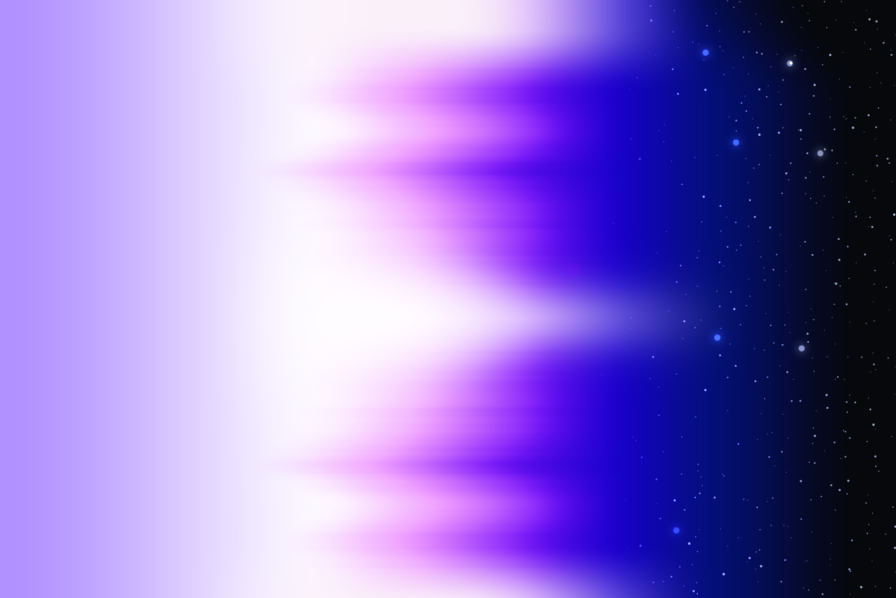
Write a WebGL 1 fragment shader that draws this background.

```glsl
precision highp float;
// Lavender light streaking through violet and blue into a starry night sky.

uniform vec2 u_resolution;

const vec3 LAVENDER = vec3(0.69, 0.56, 1.00);
const vec3 WHITE    = vec3(1.00, 0.99, 1.00);
const vec3 PINK     = vec3(0.93, 0.58, 1.00);
const vec3 VIOLET   = vec3(0.46, 0.06, 0.98);
const vec3 BLUE     = vec3(0.09, 0.00, 0.80);
const vec3 NAVY     = vec3(0.01, 0.06, 0.48);
const vec3 NIGHT    = vec3(0.025, 0.03, 0.045);
const vec3 RIM_HAZE = vec3(0.98, 0.94, 0.98);
const vec3 STARLIGHT = vec3(0.82, 0.88, 1.00);
const vec3 BLUE_STAR = vec3(0.30, 0.45, 1.00);

const float AXIS_Y = 0.468;        // height of the mirror axis
const float STRONG_BAND = 0.244;   // distances of the vivid bands from the axis
const float OUTER_BAND = 0.372;
const float STREAK_AMOUNT = 0.016;
const float STAR_CELL = 0.036;
const vec2 LONE_STAR = vec2(1.131, 0.113);
const vec2 VIOLET_ORB = vec2(0.957, 0.549);

float hash(vec2 p) {
  return fract(sin(dot(p, vec2(127.1, 311.7))) * 43758.5453);
}

float lineNoise(float y) {
  float i = floor(y);
  float f = fract(y);
  return mix(hash(vec2(i, 3.0)), hash(vec2(i + 1.0, 3.0)), f * f * (3.0 - 2.0 * f));
}

float bump(float x, float width) {
  return exp(-x * x / (width * width));
}

// Horizontal colour ramp, pulled sideways row by row
vec3 streakedSky(vec2 uv) {
  float d = abs(uv.y - AXIS_Y);
  float streaks = lineNoise(d * 70.0) * 0.6 + lineNoise(d * 190.0) * 0.4 - 0.5;
  float pull = 0.045 * bump(d - STRONG_BAND, 0.032)
             + 0.022 * bump(d - OUTER_BAND, 0.028)
             - 0.022 * bump(d - 0.315, 0.035)
             + STREAK_AMOUNT * streaks;
  float x = uv.x + pull * (1.0 - smoothstep(0.52, 0.72, uv.x));

  vec3 paleRamp = mix(LAVENDER, WHITE, smoothstep(-0.02, 0.40, uv.x));
  vec3 col = mix(paleRamp, PINK, smoothstep(0.32, 0.51, x));
  col = mix(col, VIOLET, smoothstep(0.45, 0.64, x));
  col = mix(col, BLUE, smoothstep(0.57, 0.71, x));
  col = mix(col, NAVY, smoothstep(0.67, 0.81, uv.x));

  // Pale glow along the axis, narrowing to the right
  float width = mix(0.15, 0.058, smoothstep(0.38, 0.62, uv.x));
  float beam = bump(d, width) * (1.0 - smoothstep(0.42, 0.85, uv.x));
  col = mix(col, mix(paleRamp, WHITE, smoothstep(0.22, 0.42, uv.x)), beam);

  // Pale haze along the upper and lower rims
  float rim = smoothstep(0.375, 0.49, d) * (1.0 - smoothstep(0.50, 0.80, uv.x));
  col = mix(col, mix(paleRamp, RIM_HAZE, smoothstep(0.20, 0.45, uv.x)), rim);

  // Darkness closes in from the right, earlier at the top
  float x0 = uv.x + 0.06 * smoothstep(0.82, 1.02, uv.y);
  return mix(col, NIGHT, smoothstep(0.77, 0.97, x0));
}

float disc(vec2 offset, float radius, float px) {
  return 1.0 - smoothstep(max(radius - px, 0.0), radius + px, length(offset));
}

// One jittered star per grid cell, kept where the hash falls below the density
vec3 starLayer(vec2 p, float cell, float density, float seed, float px) {
  vec2 id = floor(p / cell);
  vec2 key = id + seed;
  vec2 jitter = vec2(hash(key + 1.7), hash(key + 5.3));
  vec2 center = (id + 0.15 + 0.7 * jitter) * cell;
  float shine = hash(key + 9.1);
  float radius = mix(0.0006, 0.0020, shine * shine * shine);
  float kept = step(hash(key), density) * smoothstep(0.0, 0.5, density);
  vec3 tint = mix(BLUE_STAR, STARLIGHT, 0.4 + 0.6 * shine);
  return tint * kept * disc(p - center, radius, px) * (0.2 + 0.6 * shine * shine);
}

vec3 glowStar(vec2 offset, vec3 tint, float px) {
  float light = 0.65 * disc(offset, 0.005, px) + 0.18 * bump(length(offset), 0.011);
  return tint * light;
}

void main() {
  vec2 uv = gl_FragCoord.xy / u_resolution;
  vec2 p = gl_FragCoord.xy / u_resolution.y;
  float px = 1.0 / u_resolution.y;
  vec3 col = streakedSky(uv);

  // Scattered small stars, denser toward the night
  float density = 0.75 * smoothstep(0.62, 0.88, uv.x);
  for (int i = 0; i < 3; i++) {
    float k = float(i);
    col += starLayer(p, STAR_CELL * (1.0 + 0.37 * k), density, 17.0 * k, px);
  }

  // Bright stars, each blue one with a paler twin to its right
  for (int i = 0; i < 3; i++) {
    float k = float(i);
    vec2 star = vec2(1.180 + 0.0918 * k - 0.041 * k * k,
                     0.912 - 0.0625 * k - 0.0879 * k * k);
    col += glowStar(p - star, BLUE_STAR, px);
    col += glowStar(p - star - vec2(0.141, -0.018), STARLIGHT * 0.75, px);
  }
  col += glowStar(p - LONE_STAR, BLUE_STAR * 0.7, px);
  col = mix(col, VIOLET, 0.25 * disc(p - VIOLET_ORB, 0.012, 0.004));

  gl_FragColor = vec4(clamp(col, 0.0, 1.0), 1.0);
}
```
